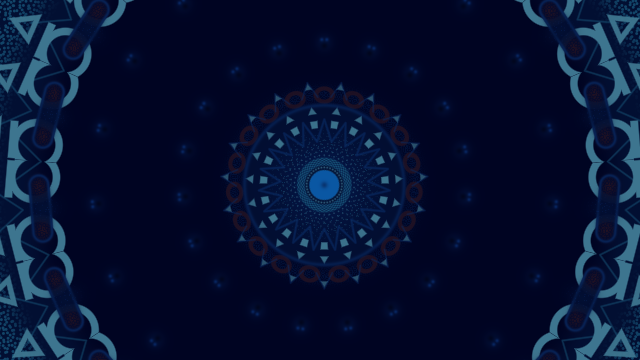
A WebGL 2 fragment shader for this background:

```glsl
#version 300 es
precision highp float;
// A dark blue mandala: a glowing core, lace, star and jewels inside a ring,
// two orbits of faint orbs and a large chain cropped by the canvas sides.
// Every layer is one distance shape folded into equal angular sectors.

uniform vec2 u_resolution;
out vec4 outColor;

const float SECTORS = 19.0;
const float STEP = 6.2831853 / SECTORS;
const vec2 CENTRE = vec2(0.012, -0.014);   // offset from the middle, canvas heights
const float RING_R = 0.222;
const float CHAIN_R = 0.79;
const float LINK_R = 0.805;
const vec3 NIGHT = vec3(0.0, 0.016, 0.135);
const vec3 NAVY = vec3(0.01, 0.065, 0.205);
const vec3 BLUE = vec3(0.03, 0.15, 0.36);
const vec3 CORE = vec3(0.04, 0.34, 0.64);
const vec3 TEAL = vec3(0.09, 0.34, 0.48);
const vec3 PALE = vec3(0.24, 0.46, 0.56);
const vec3 RUST = vec3(0.14, 0.07, 0.13);

float pixel;

float fill(float d) { return clamp(0.5 - d / pixel, 0.0, 1.0); }
float glow(float d, float width) { return exp(-d * d / (width * width)); }

// Sector-local point: x runs along the circle, y points outward
vec2 fold(vec2 p, float count, float shift) {
  float turn = atan(p.x, p.y) * count / 6.2831853 + shift;
  float a = (fract(turn + 0.5) - 0.5) * 6.2831853 / count;
  return length(p) * vec2(sin(a), cos(a));
}

float segment(vec2 p, vec2 a, vec2 b) {
  vec2 v = b - a;
  return length(p - a - v * clamp(dot(p - a, v) / dot(v, v), 0.0, 1.0));
}

float box(vec2 p, vec2 halfSize) {
  vec2 d = abs(p) - halfSize;
  return length(max(d, 0.0)) + min(max(d.x, d.y), 0.0);
}

// Equilateral triangle pointing outward, measured by its inner radius
float triangle(vec2 p, float r) {
  return max(abs(p.x) * 0.866 + p.y * 0.5, -p.y) - r;
}

vec2 hash2(vec2 p) {
  vec3 h = fract(p.xyx * vec3(0.1031, 0.1030, 0.0973));
  h += dot(h, h.yzx + 33.33);
  return fract((h.xx + h.yz) * h.zy);
}

// Cellular noise: distance to the nearest scattered point
float cells(vec2 p) {
  float best = 1.0;
  for (int k = 0; k < 9; k++) {
    vec2 g = floor(p) + vec2(k % 3 - 1, k / 3 - 1);
    best = min(best, length(g + hash2(g + 50.0) - p));
  }
  return best;
}

void main() {
  pixel = 1.4 / u_resolution.y;
  vec2 p = (gl_FragCoord.xy - 0.5 * u_resolution) / u_resolution.y - CENTRE;
  float r = length(p);
  vec2 q = fold(p, SECTORS, 0.0);
  vec2 h = fold(p, SECTORS, 0.5);
  vec2 m = vec2(abs(h.x), h.y);
  vec2 s = vec2(abs(q.x), q.y);
  float grain = cells(p * 95.0);
  vec3 c = NIGHT;

  // Inner disc, speckles and lace dots
  c = mix(c, NAVY, 0.75 * fill(r - RING_R));
  c = mix(c, NAVY * 1.4, glow(r, 0.12));
  float sparkle = smoothstep(0.22, 0.08, grain);
  c = mix(c, TEAL, 0.45 * sparkle * glow(r - 0.11, 0.035));
  for (int i = 0; i < 6; i++) {
    float k = float(i), orbit = 0.083 + 0.0105 * k;
    vec2 dotP = fold(p, SECTORS * 2.0, 0.5 * mod(k, 2.0));
    c = mix(c, PALE, (0.6 - 0.08 * k) * fill(length(dotP - vec2(0.0, orbit)) - 0.0017));
  }

  // Star zigzag, squares and triangles
  vec2 valley = 0.122 * vec2(sin(STEP * 0.5), cos(STEP * 0.5));
  float zigzag = segment(s, vec2(0.0, 0.182), valley);
  c = mix(c, BLUE, 0.75 * fill(zigzag - 0.003));
  float jewel = box(vec2(h.x / (1.0 + 9.0 * (h.y - 0.169)), h.y - 0.169), vec2(0.0095, 0.010));
  c = mix(c, PALE, 0.95 * fill(jewel));
  c = mix(c, PALE, 0.85 * fill(triangle(h - vec2(0.0, 0.205), 0.0068)));

  // Core with its dotted collar
  c = mix(c, TEAL, (0.55 + 0.35 * sin(r * 900.0) * cos(atan(p.x, p.y) * 38.0)) * fill(r - 0.076));
  c = mix(c, NAVY, 0.85 * fill(abs(r - 0.048) - 0.006));
  vec2 bead = fold(p, SECTORS * 2.0, 0.0) - vec2(0.0, 0.049);
  c = mix(c, PALE, 0.7 * fill(length(bead) - 0.0022));
  c = mix(c, CORE, fill(r - 0.041));
  c = mix(c, BLUE, 0.7 * glow(r, 0.009));

  // Main ring and its ornate rim
  float rim = glow(r - 0.252, 0.023);
  c = mix(c, NAVY * 1.1, rim * (0.5 + 0.4 * sin(grain * 14.0)));
  float arch = abs(length((q - vec2(0.0, 0.25)) * vec2(1.0, 1.25)) - 0.023);
  c = mix(c, RUST, 0.8 * fill(arch - 0.007));
  c = mix(c, BLUE, 0.6 * fill(segment(m, vec2(0.0, 0.288), vec2(0.022, 0.244)) - 0.002));
  c = mix(c, PALE, 0.65 * fill(triangle(h - vec2(0.0, 0.273), 0.0055)));
  c = mix(c, BLUE, 0.65 * glow(r - RING_R, 0.006));

  // Two orbits of faint orbs
  for (int i = 0; i < 2; i++) {
    vec2 o = q - vec2(0.0, i == 0 ? 0.396 : 0.638);
    c = mix(c, NAVY * 1.15, 0.75 * glow(length(o), 0.022));
    c = mix(c, NIGHT * 0.6, 0.7 * glow(length(o + vec2(0.0, 0.009)), 0.009));
    c = mix(c, BLUE * 1.3, 0.65 * glow(length(vec2(s.x - 0.007, o.y - 0.008)), 0.005));
  }

  // Field behind the chain: haze, speckles, struts and open triangles
  c = mix(c, NAVY, 0.85 * smoothstep(0.76, 0.85, r));
  float dust = smoothstep(0.88, 0.98, r);
  c = mix(c, TEAL, 0.75 * dust * smoothstep(0.55, 0.2, grain));
  float strut = min(segment(m, vec2(0.0, 0.79), vec2(0.06, 0.86)), segment(s, vec2(0.0, 0.84), vec2(0.07, 0.93)));
  c = mix(c, TEAL, 0.5 * fill(strut - 0.0025));
  float frame = abs(triangle(m - vec2(0.073, 0.935), 0.019)) - 0.0075;
  c = mix(c, PALE, 0.95 * fill(frame));

  // Pale scalloped links with an outer bar
  float link = abs(length(m - vec2(0.045, LINK_R)) - 0.062) - 0.0105;
  link = max(link, 0.0 - m.x);
  float bar = box(m - vec2(0.055, 0.872), vec2(0.052, 0.011));
  c = mix(c, PALE, fill(min(link, bar)));

  // Dark capsules threaded through the links
  float capsule = segment(s, vec2(0.0, CHAIN_R), vec2(0.066, CHAIN_R)) - 0.029;
  c = mix(c, NIGHT * 0.9 + 0.15 * BLUE, 0.92 * fill(capsule));
  float face = length((s - vec2(0.06, CHAIN_R)) * vec2(0.8, 1.0));
  c = mix(c, RUST, 0.9 * glow(face, 0.021) * (0.65 + 0.35 * sin(grain * 12.0)));
  c = mix(c, BLUE, 0.8 * glow(capsule + 0.003, 0.0045));
  float knot = length((q - vec2(0.0, CHAIN_R - 0.008)) * vec2(1.0, 0.75));
  c = mix(c, NAVY + 0.25 * BLUE * sparkle, 0.8 * glow(knot, 0.028));

  outColor = vec4(c, 1.0);
}
```
